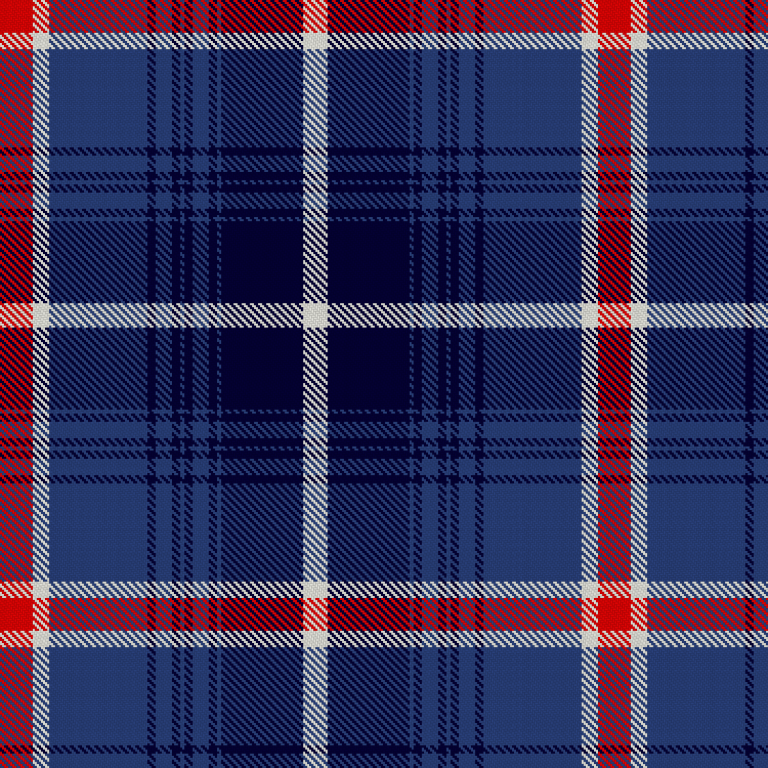
Give the GLSL for this pattern, as a Shadertoy shader.

```glsl
// Woven tartan: a mirrored navy, blue, white and red sett in a 2/2 twill.

#define THREADS 375.0      // threads across the canvas
#define HALF_SETT 146.0    // threads from white pivot to red pivot
#define PIVOT 154.0        // thread position of the first white pivot
#define RELIEF 0.25        // darkening at the edges of each float
#define VARIATION 0.06     // brightness change between threads
#define SAMPLES 5          // antialiasing grid per side
#define NAVY vec3(0.015, 0.005, 0.205)
#define BLUE vec3(0.16, 0.25, 0.48)
#define WHITE vec3(0.88, 0.88, 0.85)
#define RED vec3(0.87, 0.015, 0.015)

const float PI = 3.14159;

float hash(float n) {
    return fract(sin(n * 12.9898) * 43758.5);
}

// Dyed colour of one thread, mirrored about both pivots
vec3 threadColor(float id) {
    float d = abs(mod(id + 0.5 - PIVOT + HALF_SETT, 2.0 * HALF_SETT) - HALF_SETT);
    if (d < 6.0) return WHITE;
    if (d > 138.0) return RED;
    if (d > 130.0) return WHITE;

    // Navy and blue alternate at each edge
    float edges[9] = float[9](46.0, 48.0, 52.0, 60.0, 64.0, 66.0, 70.0, 78.0, 82.0);
    float crossed = 0.0;
    for (int i = 0; i < 9; i++) crossed += step(edges[i], d);
    return mod(crossed, 2.0) < 0.5 ? NAVY : BLUE;
}

// Visible yarn at a point measured in threads
vec3 weave(vec2 p) {
    vec2 id = floor(p);
    vec2 f = p - id;
    float phase = mod(id.x - id.y, 4.0);
    bool warpOnTop = phase < 2.0;

    // Position across the yarn and along its two-thread float
    float across = warpOnTop ? f.x : f.y;
    float along = 0.5 * (warpOnTop ? 1.0 - phase + f.y : phase - 2.0 + f.x);
    float thread = warpOnTop ? id.x : id.y;

    float roundness = sqrt(max(sin(PI * across) * sin(PI * along), 0.0));
    float shade = 1.0 - RELIEF * (1.0 - roundness);
    float seed = thread + (warpOnTop ? 0.0 : 517.0);
    shade *= 1.0 + VARIATION * (hash(seed) - 0.5);
    return threadColor(thread) * shade;
}

void mainImage(out vec4 fragColor, in vec2 fragCoord) {
    // Average the weave over the pixel footprint, counting rows from the top
    vec3 sum = vec3(0.0);
    for (int j = 0; j < SAMPLES; j++) {
        for (int i = 0; i < SAMPLES; i++) {
            vec2 offset = (vec2(i, j) + 0.5) / float(SAMPLES) - 0.5;
            vec2 pos = fragCoord + offset;
            pos.y = iResolution.y - pos.y;
            sum += weave(pos / iResolution.y * THREADS);
        }
    }
    fragColor = vec4(sum / float(SAMPLES * SAMPLES), 1.0);
}
```
